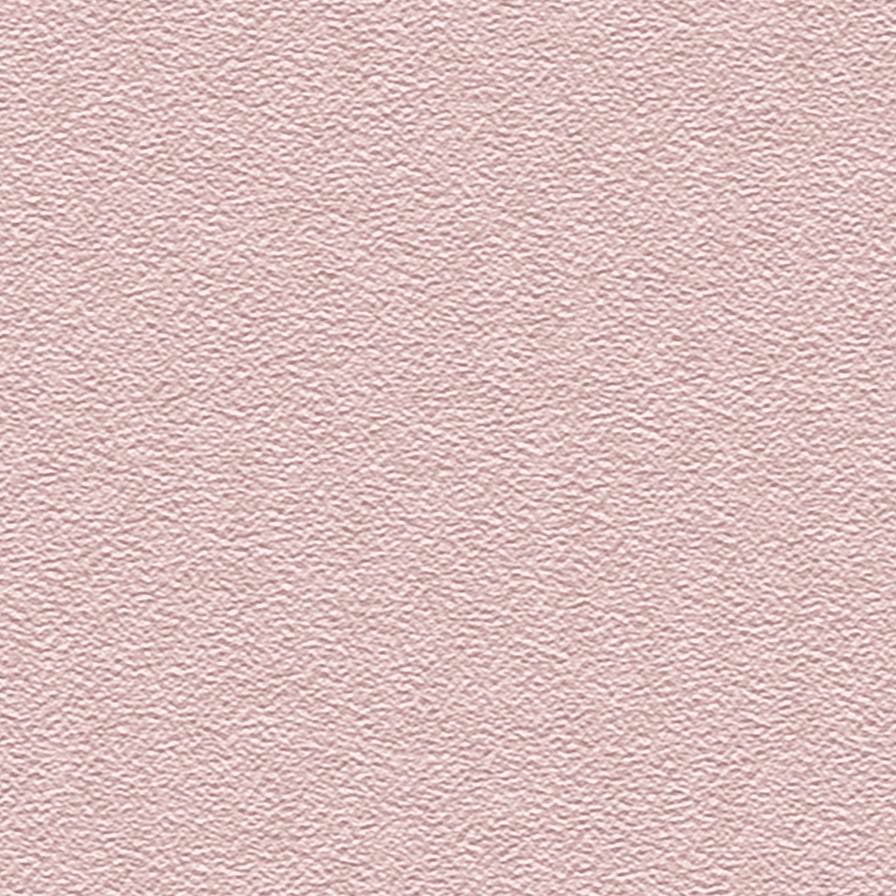
Give the GLSL for this texture, as a WebGL 2 fragment shader.

```glsl
#version 300 es
precision highp float;

#define GRAIN_SCALE vec2(112.0, 152.0)
#define FINE_RATIO 1.5
#define FINE_WEIGHT 0.5
#define RELIEF_STEP 0.003
#define CONTRAST 3.6
#define PATCH_SCALE 24.0
#define PATCH_WEIGHT 0.35
#define SHADOW_COLOR vec3(0.71, 0.56, 0.55)
#define BASE_COLOR vec3(0.87, 0.75, 0.74)
#define LIGHT_COLOR vec3(0.975, 0.905, 0.9)

uniform vec2 u_resolution;
out vec4 fragColor;

// Integer hash giving a unit gradient for each lattice point
vec2 latticeGradient(vec2 cell) {
    uvec2 q = uvec2(ivec2(cell)) * uvec2(1597u, 3571u);
    uint n = (q.x ^ (q.y << 7u)) + q.y;
    n = (n ^ (n >> 15u)) * 73939u;
    n = (n ^ (n >> 13u)) * 95717u;
    n ^= n >> 16u;
    float angle = float(n & 65535u) / 65536.0 * 6.28319;
    return vec2(cos(angle), sin(angle));
}

float gradientNoise(vec2 p) {
    vec2 cell = floor(p);
    vec2 f = p - cell;
    vec2 w = f * f * f * (f * (f * 6.0 - 15.0) + 10.0);
    vec2 e = vec2(1.0, 0.0);
    float a = dot(latticeGradient(cell), f);
    float b = dot(latticeGradient(cell + e.xy), f - e.xy);
    float c = dot(latticeGradient(cell + e.yx), f - e.yx);
    float d = dot(latticeGradient(cell + e.xx), f - e.xx);
    return mix(mix(a, b, w.x), mix(c, d, w.x), w.y);
}

// Coarse grain plus a finer layer, each turned to hide the lattice
float surfaceHeight(vec2 p) {
    vec2 q = p * GRAIN_SCALE;
    mat2 turn = mat2(0.88, 0.47, -0.47, 0.88);
    float coarse = gradientNoise(turn * q + 400.0);
    float fine = gradientNoise(q * turn * FINE_RATIO + 900.0);
    return coarse + FINE_WEIGHT * fine;
}

void main() {
    vec2 uv = gl_FragCoord.xy / min(u_resolution.x, u_resolution.y);

    // Relief lit along the vertical
    vec2 halfStep = vec2(0.0, 0.5 * RELIEF_STEP);
    float relief = surfaceHeight(uv - halfStep) - surfaceHeight(uv + halfStep);

    // Faint uneven patches
    float patches = gradientNoise(uv * PATCH_SCALE + 7.0);
    float tone = relief * CONTRAST + patches * PATCH_WEIGHT;
    tone = clamp(tone, -2.5, 1.9);

    // Tone ramp from shadow through base to light
    vec3 color = tone < 0.0
        ? mix(BASE_COLOR, SHADOW_COLOR, -tone / 1.8)
        : mix(BASE_COLOR, LIGHT_COLOR, tone / 1.5);
    fragColor = vec4(clamp(color, 0.0, 1.0), 1.0);
}
```
